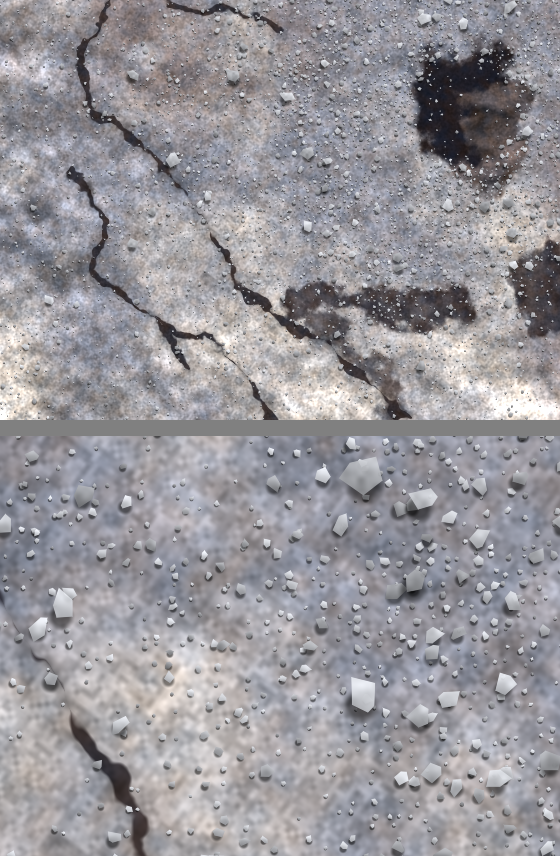
Top: the whole. Bottom: its middle third, enlarged.
A Shadertoy shader for this texture:

```glsl
// Aerial view of ashy, rubble-strewn ground with winding cracks, dark hollows and a pit.
const vec3 ASH = vec3(0.565, 0.565, 0.605);
const vec3 CREAM = vec3(0.87, 0.835, 0.80);
const vec3 EARTH = vec3(0.47, 0.42, 0.42);
const vec3 DAMP = vec3(0.20, 0.175, 0.19);
const vec3 PIT_BLACK = vec3(0.11, 0.10, 0.125);
const vec3 STONE = vec3(0.77, 0.78, 0.80);
const vec2 LIGHT = vec2(0.25, 0.97);
const vec2 PIT = vec2(1.11, 0.735);
const float GRAIN = 0.46;
const float RELIEF = 1.45;
const vec2 MAIN_CRACK[10] = vec2[10](
    vec2(0.27, 1.01), vec2(0.20, 0.878), vec2(0.226, 0.731), vec2(0.365, 0.627), vec2(0.425, 0.566),
    vec2(0.512, 0.418), vec2(0.564, 0.319), vec2(0.694, 0.236), vec2(0.816, 0.132), vec2(0.98, 0.01));
const vec2 SIDE_CRACK[10] = vec2[10](
    vec2(0.17, 0.60), vec2(0.20, 0.56), vec2(0.25, 0.47), vec2(0.231, 0.358), vec2(0.30, 0.29),
    vec2(0.365, 0.236), vec2(0.417, 0.193), vec2(0.503, 0.201), vec2(0.573, 0.123), vec2(0.668, -0.01));
// Mounds: centre and radius
const vec3 MOUNDS[5] = vec3[5](vec3(0.15, 0.42, 0.10), vec3(0.0, 0.47, 0.08),
    vec3(0.10, 0.57, 0.08), vec3(0.13, 0.12, 0.10), vec3(0.06, 0.78, 0.10));

vec2 hash2(vec2 p) {
    vec3 q = fract(p.xyx * vec3(0.1031, 0.1030, 0.0973));
    q += dot(q, q.yzx + 33.33);
    return fract((q.xx + q.yz) * q.zy);
}
float noise(vec2 p) {
    vec2 i = floor(p), f = fract(p);
    f = f * f * (3.0 - 2.0 * f);
    return mix(mix(hash2(i).x, hash2(i + vec2(1, 0)).x, f.x),
               mix(hash2(i + vec2(0, 1)).x, hash2(i + 1.0).x, f.x), f.y);
}
float fbm(vec2 p) {
    float sum = 0.0, amp = 0.5;
    for (int i = 0; i < 5; i++, amp *= 0.5) {
        sum += amp * noise(p + 40.0);
        p = mat2(1.6, 1.2, -1.2, 1.6) * p;
    }
    return sum;
}
float segment(vec2 p, vec2 a, vec2 b) {
    vec2 ab = b - a;
    return length(p - a - ab * clamp(dot(p - a, ab) / dot(ab, ab), 0.0, 1.0));
}
float polyline(vec2 p, vec2 pts[10]) {
    float d = 9.0;
    for (int i = 0; i < 9; i++) d = min(d, segment(p, pts[i], pts[i + 1]));
    return d;
}
// Broken dark fissure with a stained edge
void carveCrack(inout vec3 ground, vec2 p, float d, float width) {
    float w = width * (2.6 * noise(p * 17.0) + 1.6 * noise(p * 70.0) - 0.95);
    ground *= 1.0 - 0.32 * exp(-d / (width * 1.5)) * (0.4 + 1.2 * noise(p * 50.0));
    ground = mix(ground, DAMP * 0.9, 0.9 * smoothstep(0.002, -0.0025, d - w));
}
float stoneDensity(vec2 c) {
    float field = smoothstep(0.72, 0.12, length((c - vec2(1.0, 0.69)) * vec2(0.9, 1.0)));
    float cluster = 0.35 + 1.2 * noise(c * 13.0);
    return mix(0.10, 0.72, field) * cluster * smoothstep(0.10, 0.15, length(c - PIT));
}
// Angular stones, one per occupied cell, each with a cast shadow
void scatterStones(inout vec3 ground, vec2 p, float cell, float extra) {
    float px = 0.6 / iResolution.y;
    for (int k = 0; k < 9; k++) {
        vec2 id = floor(p / cell) + vec2(k % 3, k / 3) - 1.0;
        vec2 kind = hash2(id + 91.0), look = hash2(id + 173.0);
        vec2 centre = (id + 0.1 + 0.8 * hash2(id + 7.0)) * cell, d = p - centre;
        float size = cell * mix(0.10, 0.27, kind.y * kind.y), edge = -1.0;
        if (length(d) > size * 3.0 || kind.x > stoneDensity(centre) + extra) continue;
        for (int s = 0; s < 5; s++) {
            vec2 cut = hash2(id + float(s) * 13.7);
            float a = 6.283 * look.x + 1.257 * float(s) + 0.8 * cut.x;
            edge = max(edge, dot(d, vec2(cos(a), sin(a))) - size * (0.6 + 0.65 * cut.y));
        }
        float shade = length(d + LIGHT * size * 0.7) - size;
        ground *= 1.0 - 0.5 * smoothstep(size * 0.35, -size * 0.35, shade);
        float lit = 0.95 + 0.13 * dot(d / size, LIGHT) + 0.36 * (look.y - 0.5) + 0.2 * (noise(p * 160.0) - 0.5);
        ground = mix(ground, STONE * lit, 0.9 * smoothstep(px, -px, edge));
    }
}
void mainImage(out vec4 fragColor, in vec2 fragCoord) {
    vec2 p = fragCoord / iResolution.y;
    vec2 wobble = vec2(fbm(p * 13.0), fbm(p * 13.0 + 9.0)) - 0.48;
    vec2 w = p + wobble * 0.11;
    float ragged = 0.05 * (fbm(p * 38.0) - 0.48);
    // Ash, pale crust and brown earth
    float pale = 2.3 * (fbm(p * 5.0) - 0.5) + 0.5 * smoothstep(0.4, 0.05, p.y) + 0.42 * smoothstep(0.45, 0.0, p.x)
               + 0.3 * smoothstep(0.25, 0.1, length(p - PIT - vec2(0.05, -0.2))) + 0.06;
    vec3 col = mix(ASH, CREAM, clamp(pale, 0.0, 0.95));
    float brown = smoothstep(0.34, 0.08, length((w - vec2(0.42, 0.91)) * vec2(0.6, 1.2)));
    brown = max(brown, smoothstep(1.2, 1.36, w.x) * 0.7);
    col = mix(col, EARTH * 1.08, brown * smoothstep(0.3, 0.6, fbm(p * 7.0 + 3.0)) * 0.8);
    // Relief lit from above, rougher on the left and along the bottom
    float rough = 0.4 + 0.6 * max(smoothstep(0.5, 0.1, p.x), smoothstep(0.3, 0.05, p.y));
    col *= 1.0 + RELIEF * rough * (fbm(p * 9.0) - fbm(p * 9.0 + LIGHT * 0.25));
    for (int i = 0; i < 5; i++) {
        vec2 d = (w - MOUNDS[i].xy) / MOUNDS[i].z;
        col *= 1.0 + 0.36 * dot(d, LIGHT) * smoothstep(1.2, 0.8, length(d));
    }
    // Damp hollows
    float band = segment(w, vec2(0.71, 0.28), vec2(1.14, 0.26)) - 0.03;
    float trail = segment(w, vec2(0.74, 0.24), vec2(0.96, 0.04)) - 0.024;
    float corner = length((w - vec2(1.30, 0.31)) * vec2(1.0, 0.75)) - 0.075;
    float damp = smoothstep(0.012, -0.012, min(band, corner) + ragged);
    damp = max(damp, 0.8 * smoothstep(0.018, -0.018, trail + ragged * 1.6));
    col = mix(col, DAMP, damp * (0.72 + 0.28 * noise(p * 45.0)));
    // Pit: brown slope and black shaded wall
    float slope = length((w - vec2(1.14, 0.71)) * vec2(1.15, 0.85)) + ragged;
    col = mix(col, EARTH * (0.2 + 1.1 * fbm(p * vec2(14.0, 30.0))), smoothstep(0.15, 0.115, slope));
    float wall = min(segment(w, vec2(1.03, 0.82), vec2(1.08, 0.65)), segment(w, vec2(1.03, 0.83), vec2(1.17, 0.85)));
    col = mix(col, PIT_BLACK, 0.95 * smoothstep(0.07, 0.035, wall + ragged));
    // Cracks
    vec2 bent = p + wobble * 0.06;
    carveCrack(col, p, polyline(bent, MAIN_CRACK), 0.0065);
    carveCrack(col, p, min(polyline(bent, SIDE_CRACK), segment(bent, vec2(0.36, 0.24), vec2(0.46, 0.12))), 0.005);
    carveCrack(col, p, segment(bent, vec2(0.40, 0.99), vec2(0.68, 0.94)), 0.004);
    // Grit, pebbles and stones
    vec2 g = mat2(0.8, 0.6, -0.6, 0.8) * p;
    float grit = 0.6 * noise(g * 230.0) + 0.4 * noise(p * 110.0 + 5.0) - 0.5;
    col *= 1.0 + GRAIN * grit + 0.42 * (fbm(g * 32.0) - 0.48);
    col += vec3(0.05, 0.0, -0.05) * (noise(g * 60.0 + 8.0) - 0.5);
    scatterStones(col, p, 0.012, 0.12);
    scatterStones(col, p, 0.024, 0.03);
    scatterStones(col, p, 0.054, -0.08);
    fragColor = vec4(clamp(col, 0.0, 1.0), 1.0);
}
```
